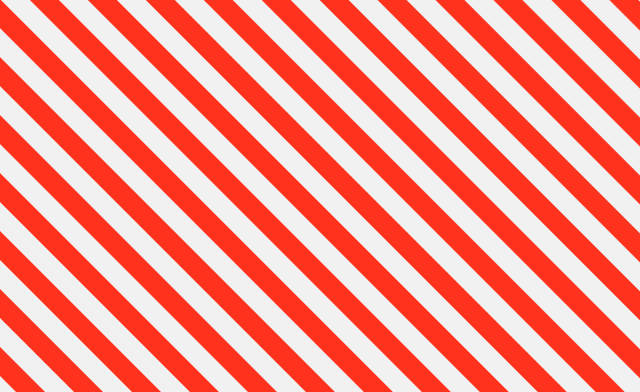
Give the GLSL for this pattern, as a WebGL 1 fragment shader.

```glsl
precision highp float;
// Even red and off-white diagonal stripes falling at 45 degrees to the right.

uniform vec2 u_resolution;

const vec3 RED = vec3(1.0, 0.2, 0.114);
const vec3 OFF_WHITE = vec3(0.945);

// Lengths are fractions of the canvas width, measured along the top edge.
const float PERIOD = 0.09056;       // one red and one white stripe
const float RED_SHARE = 0.5;        // red part of each period
const float FIRST_CENTER = 0.0692;  // centre of the first red stripe
const float EDGE_PIXELS = 1.0;      // softness across an edge

// Signed distance to the nearest red stripe, negative inside.
float stripeDistance(vec2 p) {
  float phase = (p.x - p.y - FIRST_CENTER) / PERIOD;
  float fromCenter = abs(fract(phase + 0.5) - 0.5);
  return (fromCenter - 0.5 * RED_SHARE) * PERIOD * sqrt(0.5);
}

void main() {
  // Position from the top left corner, with y pointing down.
  vec2 fromTop = vec2(gl_FragCoord.x, u_resolution.y - gl_FragCoord.y);
  float distancePixels = stripeDistance(fromTop / u_resolution.x) * u_resolution.x;

  float red = clamp(0.5 - distancePixels / EDGE_PIXELS, 0.0, 1.0);
  gl_FragColor = vec4(mix(OFF_WHITE, RED, red), 1.0);
}
```
